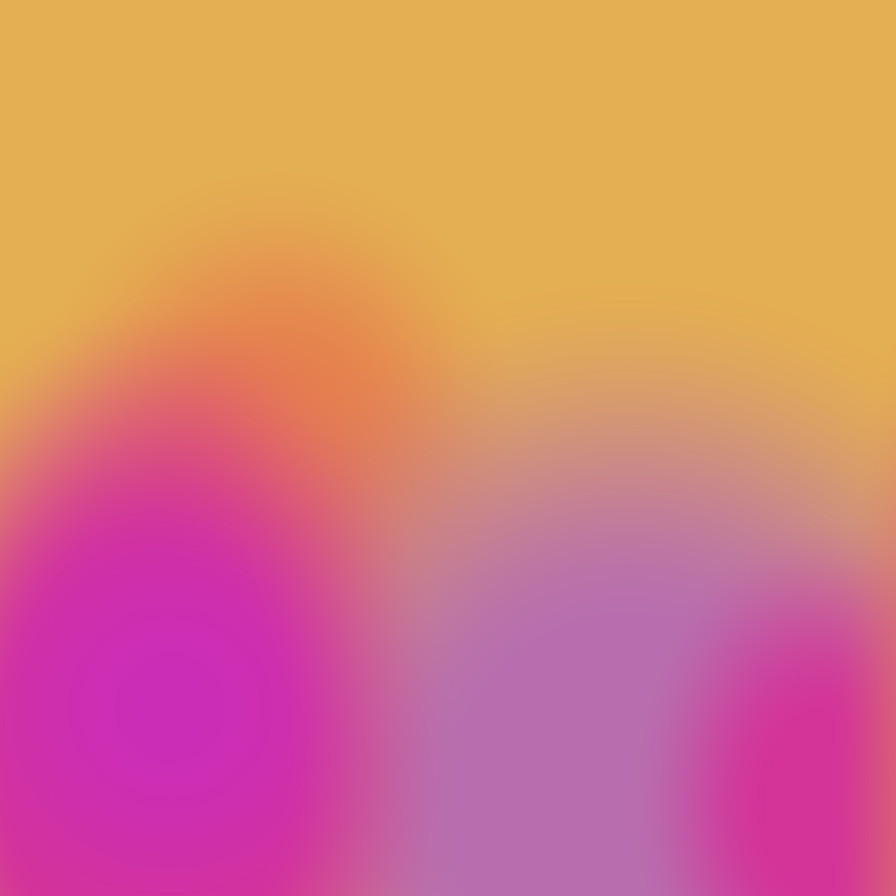
Give the GLSL for this background, as a Shadertoy shader.

```glsl
#define GOLD    vec3(0.894, 0.682, 0.322)
#define ORANGE  vec3(0.900, 0.500, 0.305)
#define MAUVE   vec3(0.720, 0.432, 0.682)
#define PINK    vec3(0.830, 0.200, 0.595)
#define MAGENTA vec3(0.800, 0.178, 0.712)
#define CORAL   vec3(0.860, 0.420, 0.420)

// Soft ellipse: coverage is one half where the scaled distance is about 1.
float softEllipse(vec2 p, vec2 center, vec2 radii, float inner, float outer)
{
    return 1.0 - smoothstep(inner, outer, length((p - center) / radii));
}

void mainImage(out vec4 fragColor, in vec2 fragCoord)
{
    vec2 uv = fragCoord / iResolution.xy;
    vec3 color = GOLD;

    // Warm halo above the left glow
    float halo = softEllipse(uv, vec2(0.31, 0.50), vec2(0.18, 0.20), 0.4, 1.6);
    color = mix(color, ORANGE, halo);

    // Broad mauve dome on the right
    float dome = softEllipse(uv, vec2(0.70, 0.10), vec2(0.38, 0.40), 0.5, 1.5);
    color = mix(color, MAUVE, dome);

    // Pink glow in the lower right, warming toward the edge
    float rightGlow = softEllipse(uv, vec2(0.92, 0.10), vec2(0.15, 0.22), 0.4, 1.5);
    float warmEdge = softEllipse(uv, vec2(1.08, 0.10), vec2(0.09, 0.35), 0.4, 1.8);
    color = mix(color, PINK, rightGlow);
    color = mix(color, CORAL, warmEdge);

    // Large left glow with a magenta core
    float leftGlow = softEllipse(uv, vec2(0.165, 0.15), vec2(0.25, 0.38), 0.6, 1.4);
    float core = softEllipse(uv, vec2(0.19, 0.21), vec2(0.20, 0.20), 0.2, 1.5);
    color = mix(color, mix(PINK, MAGENTA, core), leftGlow);

    fragColor = vec4(color, 1.0);
}
```
